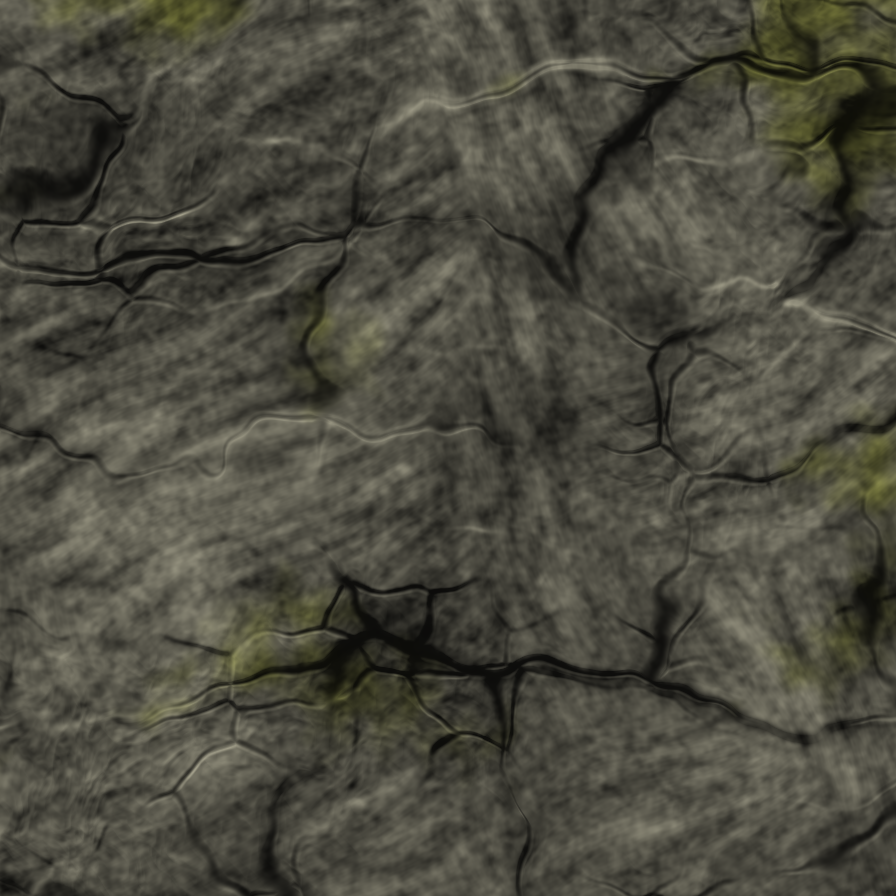
Reproduce this texture procedurally as a Shadertoy shader.

```glsl
const vec3 STONE_TINT = vec3(1.02, 1.0, 0.87);
const vec3 MOSS_TINT = vec3(1.08, 1.1, 0.48);
const float BASE_TONE = 0.325;
const vec2 LIGHT_DIR = vec2(-0.34, 0.94);
const float LIGHT_GAIN = 0.125;
const float LIGHT_STEP = 0.002;

const vec2 SLAB_SCALE = vec2(3.1, 4.4);
const float SLAB_HEIGHT = 0.04;
const vec2 CHIP_SCALE = vec2(8.0, 10.0);
const float CHIP_HEIGHT = 0.016;
const float LEDGE_SHARPNESS = 32.0;
const float WARP_SCALE = 3.2;
const float WARP_AMOUNT = 0.13;
const float JAG_SCALE = 20.0;
const float JAG_AMOUNT = 0.02;

const float CRACK_WIDTH = 0.06;
const float CRACK_DEPTH = 0.011;
const float HOLLOW_WIDTH = 0.36;

const float RUBBLE_SCALE = 10.0;
const float RUBBLE_HEIGHT = 0.024;

const float STREAK_ANGLE = 0.5;
const float STEEP_ANGLE = 1.95;
const vec2 STREAK_SCALE = vec2(10.0, 36.0);
const float STREAK_GAIN = 0.24;
const float PATCH_GAIN = 0.19;
const float GRAIN_GAIN = 0.13;

vec2 hash2(vec2 p) {
    p = vec2(dot(p, vec2(127.1, 311.7)), dot(p, vec2(269.5, 183.3)));
    return 2.0 * fract(sin(p) * 43758.55) - 1.0;
}

float gradientNoise(vec2 p) {
    vec2 i = floor(p), f = fract(p);
    vec2 u = f * f * f * (f * (f * 6.0 - 15.0) + 10.0);
    vec2 e = vec2(1.0, 0.0);
    float a = dot(hash2(i), f);
    float b = dot(hash2(i + e.xy), f - e.xy);
    float c = dot(hash2(i + e.yx), f - e.yx);
    float d = dot(hash2(i + e.xx), f - e.xx);
    return mix(mix(a, b, u.x), mix(c, d, u.x), u.y);
}

float fbm(vec2 p) {
    float sum = 0.0, amp = 1.0;
    for (int i = 0; i < 4; i++) {
        sum += amp * gradientNoise(p);
        p = mat2(1.6, 1.2, -1.2, 1.6) * p + 7.3;
        amp *= 0.5;
    }
    return sum;
}

float ridges(vec2 p) {
    float sum = 0.0, amp = 0.5;
    for (int i = 0; i < 4; i++) {
        sum += amp * (1.0 - 2.0 * abs(gradientNoise(p)));
        p = mat2(1.6, 1.2, -1.2, 1.6) * p + 3.7;
        amp *= 0.5;
    }
    return sum;
}

// Tilted cells: x is the blended height, y the gap to the nearest border
vec2 slabs(vec2 p) {
    vec2 cell = floor(p);
    float height = 0.0, total = 0.0, nearest = 9.0, second = 9.0;
    for (int j = -1; j <= 1; j++)
    for (int i = -1; i <= 1; i++) {
        vec2 id = cell + vec2(i, j);
        vec2 rnd = hash2(id + 5.0);
        vec2 r = p - id - 0.5 - 0.42 * rnd;
        float d = length(r);
        float w = exp(-LEDGE_SHARPNESS * d);
        height += w * (0.5 * rnd.x + dot(r, hash2(id + 31.0)));
        total += w;
        second = min(second, max(nearest, d));
        nearest = min(nearest, d);
    }
    return vec2(height / total, second - nearest);
}

// Rock relief: height, crack darkness, hollow around the crack, rubble
vec4 relief(vec2 p) {
    vec2 warp = WARP_AMOUNT * vec2(fbm(p * WARP_SCALE + 11.0), fbm(p * WARP_SCALE + 47.0));
    warp += JAG_AMOUNT * vec2(gradientNoise(p * JAG_SCALE), gradientNoise(p * JAG_SCALE + 29.0));
    vec2 slab = slabs((p + warp) * SLAB_SCALE);
    vec2 chip = slabs((p + 0.8 * warp) * CHIP_SCALE + 13.0);
    float open = smoothstep(-0.2, 0.25, gradientNoise(p * 5.0 + 19.0));
    float width = CRACK_WIDTH * (0.3 + open + gradientNoise(p * 17.0));
    float crack = open * (1.0 - smoothstep(0.0, max(width, 0.02), slab.y));
    float hollow = (0.3 + 0.7 * open) * (1.0 - smoothstep(0.0, HOLLOW_WIDTH, slab.y));
    float zone = smoothstep(-0.1, 0.3, gradientNoise(p * 2.7 + 61.0) + 0.25 * hollow);
    float rubble = 0.22 + 0.78 * zone;
    float chipCrack = 0.7 * zone * open * (1.0 - smoothstep(0.0, 0.09, chip.y));
    crack = max(crack, chipCrack);
    float height = SLAB_HEIGHT * slab.x - CRACK_DEPTH * crack;
    height += rubble * CHIP_HEIGHT * chip.x;
    height += rubble * RUBBLE_HEIGHT * ridges((p + 0.6 * warp) * RUBBLE_SCALE);
    return vec4(height, crack, hollow, zone);
}

float streaks(vec2 p, float angle) {
    float c = cos(angle), s = sin(angle);
    return fbm(vec2(c * p.x + s * p.y, c * p.y - s * p.x) * STREAK_SCALE);
}

void mainImage(out vec4 fragColor, in vec2 fragCoord) {
    vec2 p = fragCoord / iResolution.y;
    vec4 rock = relief(p);

    // Light from above on the slopes
    vec2 offset = LIGHT_DIR * LIGHT_STEP;
    float slope = (relief(p - offset).x - relief(p + offset).x) / (2.0 * LIGHT_STEP);
    float light = clamp(slope, -1.3, 2.0);

    // Weathering streaks in two directions, broad stains and fine grain
    vec2 bent = p + 0.06 * vec2(gradientNoise(p * 4.0), gradientNoise(p * 4.0 + 23.0));
    float steep = smoothstep(0.05, 0.2, gradientNoise(p * 2.3 + 71.0));
    float streak = mix(streaks(bent, STREAK_ANGLE), streaks(bent, STEEP_ANGLE), steep);
    float stain = fbm(p * 3.0 + 83.0);
    float grain = gradientNoise(p * 62.0) + 0.7 * gradientNoise(p * 110.0);

    float tone = BASE_TONE + LIGHT_GAIN * light + STREAK_GAIN * (1.0 - 0.4 * rock.w) * streak
               + PATCH_GAIN * stain + GRAIN_GAIN * grain;
    tone *= (1.0 - 0.72 * rock.y) * (1.0 - 0.34 * rock.z);
    tone = max(tone, 0.045 + 0.2 * max(tone, 0.0));

    // Moss gathers in patches and near the hollows
    float growth = fbm(p * 2.6 + 137.0) + 0.16 * rock.z + 0.2 * gradientNoise(p * 30.0);
    float moss = 0.85 * smoothstep(0.22, 0.62, growth);
    vec3 color = tone * mix(STONE_TINT, MOSS_TINT, moss);
    fragColor = vec4(clamp(color, 0.0, 1.0), 1.0);
}
```
